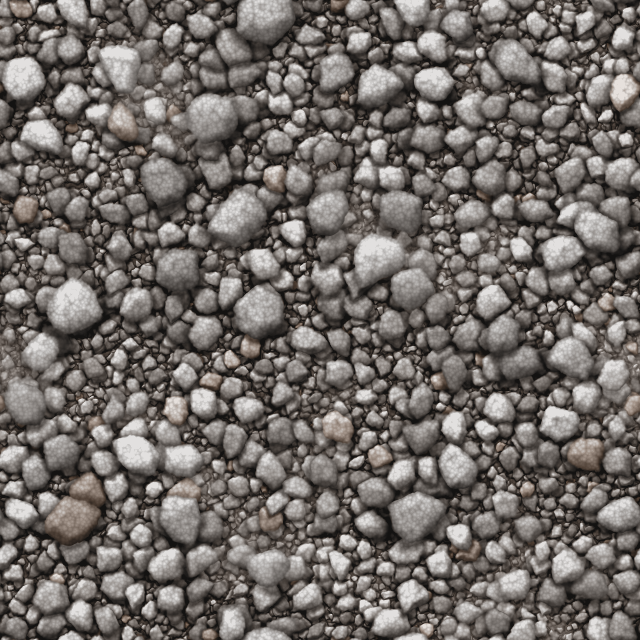
Write a WebGL 2 fragment shader that draws this texture.

```glsl
#version 300 es
precision highp float;
// Seamless bed of crushed grey gravel, from fine grit to larger rocks, partly sunk in dusty soil.
uniform vec2 u_resolution;
out vec4 outColor;

#define LAYERS 5            // stone sizes, drawn from fine to coarse
#define FINEST_GRID 76.0    // cells across the canvas for the finest grit
#define GRID_SHRINK 0.645   // grid ratio between successive layers
#define FACETS 7            // side planes per stone
#define EDGE_HARDNESS 11.0  // higher gives crisper facet edges
#define SHADOW 0.62         // darkness of contact shadows
#define SHADOW_REACH 0.42   // shadow width in stone radii
#define ROUGHNESS 0.0015    // wobble of the stone outlines
#define GRAIN 0.30          // strength of the surface pitting
#define BURIAL 0.50         // how deep stones sink in dusty patches
#define LIGHT vec3(-0.24, 0.62, 0.75)

const float TAU = 6.2831853;

vec3 hash(vec3 p) {
  uvec3 v = uvec3(p) * 1664525u + 1013904223u;
  v.x += v.y * v.z; v.y += v.z * v.x; v.z += v.x * v.y;
  v ^= v >> 16u;
  v.x += v.y * v.z; v.y += v.z * v.x; v.z += v.x * v.y;
  return vec3(v >> 8u) / 16777216.0;
}

// Distance to the nearest scattered point; wraps after n cells.
float cellular(vec2 uv, float n) {
  vec2 p = uv * n, cell = floor(p);
  float nearest = 1.0;
  for (int y = -1; y <= 1; y++)
    for (int x = -1; x <= 1; x++) {
      vec2 c = cell + vec2(x, y);
      nearest = min(nearest, distance(p, c + hash(vec3(mod(c, n), n)).xy));
    }
  return nearest;
}

// Folded sines with whole frequencies, so the field wraps.
vec2 waves(vec2 uv, float freq) {
  vec2 w = vec2(0.0);
  float amp = 0.5;
  for (int i = 0; i < 4; i++) {
    vec2 phase = vec2(dot(uv, vec2(freq, freq + 1.0)), dot(uv, vec2(-freq - 1.0, freq)));
    w += amp * sin(TAU * phase + 2.5 * w.yx + 2.1 * float(i));
    freq = floor(freq * 1.7) + 1.0;
    amp *= 0.65;
  }
  return w;
}

// Faceted stone of unit radius: xy is the slope facing outward, z the height.
vec3 stone(vec2 q, vec3 seed, vec2 tilt) {
  float total = exp(-EDGE_HARDNESS * (0.36 - dot(q, tilt)));
  vec2 slope = tilt * total;
  for (int i = 0; i < FACETS; i++) {
    vec3 r = hash(seed + vec3(0.0, 0.0, i + 1));
    float angle = TAU * (float(i) + 0.8 * r.x) / float(FACETS);
    vec2 dir = vec2(cos(angle), sin(angle));
    float steep = mix(0.65, 1.5, r.z);
    float weight = exp(-EDGE_HARDNESS * steep * (mix(0.70, 1.0, r.y) - dot(q, dir)));
    slope += weight * steep * dir;
    total += weight;
  }
  return vec3(slope / total, -log(total) / EDGE_HARDNESS);
}

void main() {
  vec2 uv = gl_FragCoord.xy / u_resolution;
  vec3 light = normalize(LIGHT);

  // Broad patches and fine pitting
  vec2 broad = waves(uv + 0.13, 1.0), wobble = waves(uv, 23.0);
  float dust = smoothstep(0.0, 0.9, 0.6 * broad.x + 0.5 * broad.y);
  float pits = cellular(uv, 84.0) + cellular(uv, 177.0) - 0.9;
  float crumbs = cellular(uv, 41.0) - 0.45;

  // Soil
  float tone = mix(0.25, 0.46, dust) * (1.0 - 0.55 * pits - 0.45 * crumbs);
  float warmth = mix(1.35, 1.05, dust);

  // Stones, coarse ones covering fine ones
  for (int layer = 0; layer < LAYERS; layer++) {
    float level = float(layer);
    float n = floor(FINEST_GRID * pow(GRID_SHRINK, level));
    vec2 p = (uv + ROUGHNESS * wobble) * n, cell = floor(p);
    for (int y = -1; y <= 1; y++)
      for (int x = -1; x <= 1; x++) {
        vec2 c = cell + vec2(x, y);
        vec3 seed = vec3(mod(c, n), 40.0 * level);
        vec3 place = hash(seed), look = hash(seed + vec3(0.0, 0.0, 20.0));
        if (place.z > 1.05 - 0.045 * level * level) continue;
        float radius = mix(0.44, 0.67, look.x);
        vec2 q = (p - c - 0.5 - 0.7 * (place.xy - 0.5)) / radius;
        vec2 axis = vec2(cos(TAU * look.y), sin(TAU * look.y));
        q += axis * dot(q, axis) * 0.4 * look.z;
        if (length(q) > 1.65) continue;

        vec3 shape = stone(q, seed, 0.5 * (hash(seed + vec3(0.0, 0.0, 21.0)).xy - 0.5));
        float height = shape.z - BURIAL * dust * look.z / (1.0 + 0.4 * level);
        float shade = smoothstep(-SHADOW_REACH, 0.0, height) * (0.85 - 0.3 * q.y);
        tone *= 1.0 - SHADOW * clamp(shade, 0.0, 1.0) * (1.0 - 0.6 * dust);

        float lit = max(dot(normalize(vec3(shape.xy, 1.0)), light), 0.0);
        float body = 0.39 + 0.27 * fract(look.y * 7.0 + look.x) + 0.03 * level;
        body *= (0.34 + 0.92 * lit) * mix(0.68, 1.0, smoothstep(0.0, 0.16, height));
        body *= 1.0 - GRAIN * (pits + 0.5 * crumbs);
        float blur = 1.1 * n / (radius * u_resolution.y);
        float cover = smoothstep(-blur, blur, height);
        float rust = step(0.965, fract(look.z * 13.0 + place.x));
        tone = mix(tone, mix(body, 0.47, 0.25 * dust), cover);
        warmth = mix(warmth, 1.1 - 0.12 * level + 1.2 * rust, cover);
      }
  }

  // Uneven exposure, then warm grey colouring
  tone = clamp(tone * (1.04 + 0.10 * broad.x), 0.07, 0.88);
  warmth *= smoothstep(0.0, 0.28, tone) * (1.0 - 0.6 * smoothstep(0.55, 0.8, tone));
  outColor = vec4(tone + warmth * vec3(0.027, -0.003, -0.024), 1.0);
}
```
